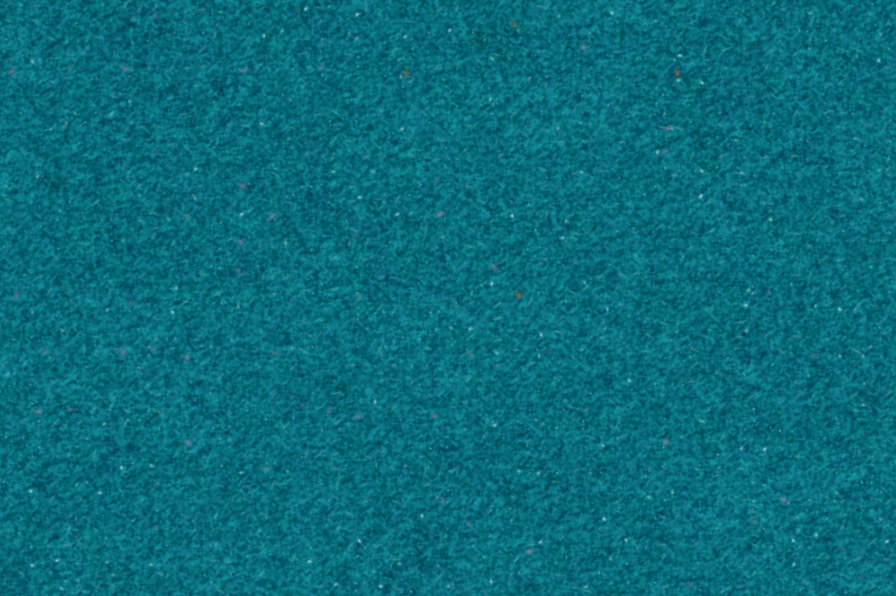
Reproduce this texture procedurally as a WebGL 1 fragment shader.

```glsl
precision highp float;

// Teal recycled paper: a crisp felted grain with slanted fibres and faint mottling.
// Layers of stretched value noise set the tone; jittered cells scatter pale
// flecks, short bright fibres, dark pits and a few mauve and orange bits.

uniform vec2 u_resolution;

#define BASE_COLOR vec3(0.027, 0.422, 0.480)
#define TONE_COLOR vec3(0.017, 0.054, 0.050)
#define TINT_COLOR vec3(0.012, -0.003, 0.020)
#define PALE_COLOR vec3(0.55, 0.78, 0.78)
#define MAUVE_COLOR vec3(0.52, 0.52, 0.62)
#define ORANGE_COLOR vec3(0.72, 0.34, 0.22)
#define FIBRE_ANGLE 0.42
#define FIBRE_GAIN 0.85
#define GRAIN_GAIN 1.45
#define CRISP_GAIN 1.50
#define MOTTLE_GAIN 0.33

float hash(vec2 p) {
  vec3 q = fract(vec3(p.xyx) * 0.1031);
  q += dot(q, q.yzx + 33.33);
  return fract((q.x + q.y) * q.z);
}

mat2 rotation(float angle) {
  float c = cos(angle), s = sin(angle);
  return mat2(c, -s, s, c);
}

// Smooth value noise in the range -1 to 1
float noise(vec2 p) {
  vec2 cell = floor(p), f = fract(p);
  f = f * f * (3.0 - 2.0 * f);
  float low = mix(hash(cell), hash(cell + vec2(1.0, 0.0)), f.x);
  float high = mix(hash(cell + vec2(0.0, 1.0)), hash(cell + 1.0), f.x);
  return 2.0 * mix(low, high, f.y) - 1.0;
}

// Broad, soft clouding
float mottle(vec2 p) {
  float sum = 0.0, gain = 0.6, scale = 5.0;
  for (int i = 0; i < 4; i++) {
    sum += gain * noise(p * scale + float(i) * 17.3);
    p = rotation(0.6) * p;
    scale *= 2.1;
    gain *= 0.8;
  }
  return sum;
}

// One soft, randomly turned fleck in some cells of a grid
float flecks(vec2 p, float cells, float density, vec2 size, float turn, float seed) {
  vec2 grid = p * cells + seed;
  vec2 id = floor(grid);
  vec2 jitter = vec2(hash(id + 11.7), hash(id + 37.1));
  float angle = FIBRE_ANGLE + turn * (hash(id + 71.9) - 0.5);
  vec2 q = rotation(angle) * (fract(grid) - 0.3 - 0.4 * jitter) / (cells * size);
  float strength = mix(0.25, 1.0, hash(id + 53.3));
  return step(1.0 - density, hash(id + 5.1)) * strength * exp(-dot(q, q));
}

void main() {
  vec2 p = gl_FragCoord.xy / u_resolution.y;

  // Fibre directions wander gently across the sheet
  vec2 warp = vec2(noise(p * 15.0 + 4.0), noise(p * 15.0 + 31.0));
  vec2 along = rotation(FIBRE_ANGLE) * (p + 0.007 * warp);
  float fibre = 0.75 * noise(along * vec2(62.0, 150.0) + 90.0)
              + 0.35 * noise(along * vec2(36.0, 80.0) + 150.0);
  float grain = 0.80 * noise(along * vec2(135.0, 195.0) + 210.0)
              + 0.35 * noise(rotation(1.0) * p * 105.0 + 260.0);
  float crisp = noise(rotation(0.8) * p * 235.0 + 700.0);
  float tone = FIBRE_GAIN * fibre + GRAIN_GAIN * grain
             + CRISP_GAIN * crisp + MOTTLE_GAIN * mottle(p);
  tone -= 1.3 * flecks(p, 58.0, 0.3, vec2(0.0048, 0.0028), 2.0, 300.0);

  // Paper body, with a slight drift between green and blue
  float tint = noise(p * 95.0 + 340.0) + 0.3 * noise(p * 30.0 + 380.0);
  vec3 color = BASE_COLOR + TONE_COLOR * tone + TINT_COLOR * tint;

  // Pale flecks and short bright fibres
  float pale = flecks(p, 66.0, 0.28, vec2(0.0034, 0.0024), 3.0, 400.0);
  float strand = flecks(p, 40.0, 0.36, vec2(0.0075, 0.0022), 2.0, 450.0);
  float spark = flecks(p, 26.0, 0.16, vec2(0.0036, 0.0026), 3.0, 500.0);
  color = mix(color, PALE_COLOR, 0.50 * pale * pale + 0.32 * strand);
  color = mix(color, PALE_COLOR + 0.1, 0.8 * spark);

  // Rare coloured bits
  float mauve = flecks(p, 21.0, 0.10, vec2(0.0062, 0.0042), 3.0, 550.0);
  float orange = flecks(p, 11.0, 0.015, vec2(0.0055, 0.0032), 2.0, 600.0);
  color = mix(color, MAUVE_COLOR, 0.75 * mauve);
  color = mix(color, ORANGE_COLOR, 0.85 * orange);

  gl_FragColor = vec4(clamp(color, 0.0, 1.0), 1.0);
}
```
